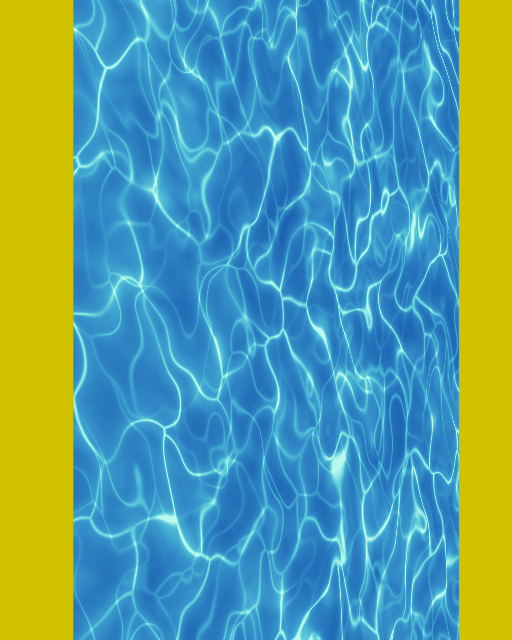
This texture is drawn by a Shadertoy shader. Its source:

```glsl
// Sunlit pool water with a net of caustic light, between two plain yellow side bands.

const vec3 YELLOW     = vec3(0.82, 0.76, 0.00);
const vec3 DEEP       = vec3(0.11, 0.39, 0.70);
const vec3 MID_BLUE   = vec3(0.20, 0.55, 0.78);
const vec3 LIGHT_BLUE = vec3(0.25, 0.65, 0.82);
const vec3 AQUA       = vec3(0.38, 0.81, 0.86);
const vec3 GLINT      = vec3(0.74, 0.98, 0.93);

const float LEFT_EDGE  = 0.1433;
const float RIGHT_EDGE = 0.8966;
const float ROWS       = 5.6;   // light cells over the height, at the left
const float LINE_WIDTH = 0.048; // half width of the sharp lines, in cells
const float LINE_GAIN  = 0.62;
const float HALO_GAIN  = 0.36;
const float CLOUD_GAIN = 0.44;

vec2 hash2(vec2 p) {
    vec3 q = fract(p.xyx * vec3(0.1031, 0.1030, 0.0973));
    q += dot(q, q.yzx + 33.33);
    return fract((q.xx + q.yz) * q.zy);
}

float valueNoise(vec2 p) {
    vec2 i = floor(p), f = fract(p);
    f = f * f * (3.0 - 2.0 * f);
    vec2 e = vec2(1.0, 0.0);
    return mix(mix(hash2(i).x, hash2(i + e).x, f.x),
               mix(hash2(i + e.yx).x, hash2(i + e.xx).x, f.x), f.y);
}

float layeredNoise(vec2 p) {
    float sum = 0.0, gain = 0.55;
    for (int i = 0; i < 4; i++) {
        sum += gain * valueNoise(p);
        p = mat2(1.6, 1.1, -1.1, 1.6) * p + 7.3;
        gain *= 0.48;
    }
    return sum;
}

// Bends straight cell walls into wavering ones
vec2 ripple(vec2 p, float amount) {
    for (int i = 0; i < 3; i++) {
        float k = 1.7 * exp2(float(i) * 0.9);
        p += amount / k * sin(k * p.yx + vec2(1.3, 4.1) * float(i + 1));
    }
    return p;
}

// Distance to the nearest wall between cells
float wallDistance(vec2 p) {
    vec2 cell = floor(p), f = fract(p), nearest = vec2(0.0);
    float best = 9.0, wall = 9.0;
    for (int y = -1; y <= 1; y++)
    for (int x = -1; x <= 1; x++) {
        vec2 g = vec2(x, y);
        vec2 r = g + 0.1 + 0.8 * hash2(cell + g) - f;
        if (dot(r, r) < best) { best = dot(r, r); nearest = r; }
    }
    for (int y = -2; y <= 2; y++)
    for (int x = -2; x <= 2; x++) {
        vec2 g = vec2(x, y);
        vec2 r = g + 0.1 + 0.8 * hash2(cell + g) - f;
        vec2 away = r - nearest;
        if (dot(away, away) > 1e-4)
            wall = min(wall, dot(0.5 * (r + nearest), normalize(away)));
    }
    return wall;
}

float sharpLine(float d, float width) {
    float a = 1.0 - smoothstep(0.0, width, d);
    return a * a;
}

vec3 waterColor(float s) {
    vec3 c = mix(DEEP, MID_BLUE, clamp(s / 0.33, 0.0, 1.0));
    c = mix(c, LIGHT_BLUE, clamp((s - 0.33) / 0.22, 0.0, 1.0));
    c = mix(c, AQUA, clamp((s - 0.55) / 0.30, 0.0, 1.0));
    return mix(c, GLINT, clamp((s - 0.85) / 0.35, 0.0, 1.0));
}

vec3 water(float t, float y) {
    // Cells crowd together towards the right
    vec2 p = vec2(t * (4.3 + t * (3.2 + 1.5 * t)) + 0.5 * t * y, y * (ROWS + 2.0 * t));
    float cloud = layeredNoise(p * vec2(1.3, 1.5) + 3.0);
    vec2 bend = vec2(valueNoise(p * 2.3 + 11.0), valueNoise(p * 2.3 + 47.0)) - 0.5;
    vec2 q = ripple(p, 0.42 + 0.25 * t) + bend * (0.32 + 0.3 * t);

    // Main net, plus a weaker and finer one
    float d = wallDistance(q);
    float fine = wallDistance(ripple(p * vec2(1.35, 1.2) + 19.0, 0.7) + bend * 0.9);
    float power = smoothstep(0.2, 0.8, valueNoise(p * 1.4 + 31.0));
    float width = LINE_WIDTH * (1.0 + 0.9 * t);
    float s = -0.07 + HALO_GAIN * exp(-7.0 * d) + CLOUD_GAIN * cloud;
    s += LINE_GAIN * mix(0.25, 1.0, power) * sharpLine(d, width);
    s += mix(0.06, 0.38, 1.0 - power) * sharpLine(fine, 1.5 * width);
    s += 0.10 * exp(-9.0 * fine);

    // Soft bright pools and faint curved streaks
    float pool = valueNoise(p * vec2(1.7, 2.1) + 63.0);
    s += 0.40 * smoothstep(0.70, 0.98, pool) * exp(-4.0 * d);
    float streak = sin(17.0 * q.y + 9.0 * cloud + 5.0 * sin(1.9 * q.x));
    s += 0.035 * streak * smoothstep(0.3, 0.65, cloud);
    s += 0.05 * (layeredNoise(p * vec2(5.0, 9.0) + 5.0 * bend) - 0.5);
    return waterColor(s - 0.10 * t * y);
}

void mainImage(out vec4 fragColor, in vec2 fragCoord) {
    vec2 uv = fragCoord / iResolution.xy;
    float px = 0.75 / iResolution.x;
    float t = clamp((uv.x - LEFT_EDGE) / (RIGHT_EDGE - LEFT_EDGE), 0.0, 1.0);
    float inside = smoothstep(LEFT_EDGE - px, LEFT_EDGE + px, uv.x)
                 * (1.0 - smoothstep(RIGHT_EDGE - px, RIGHT_EDGE + px, uv.x));
    fragColor = vec4(mix(YELLOW, water(t, uv.y), inside), 1.0);
}
```
